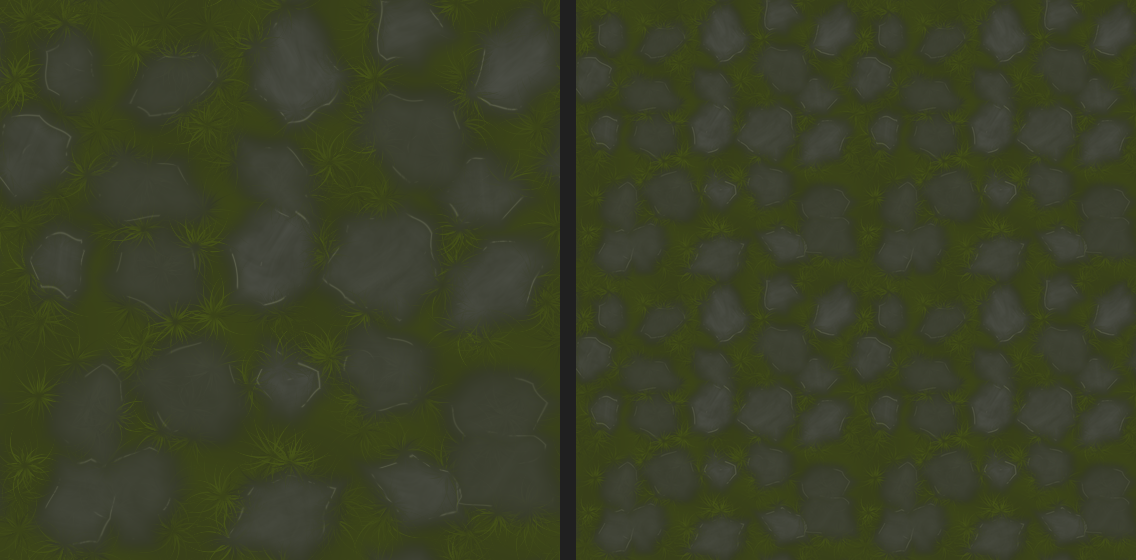
Left, the tile; right, the same tile 2 across and 2 down.
A three.js fragment shader for this texture:

```glsl
// Worn grey stones half sunk in tufts of dark olive grass, tiling on all sides.
varying vec2 vUv;

const float TAU = 6.2831853;
const float STONE_CELLS = 5.0;
const float TUFT_CELLS = 12.0;
const float BLADES = 20.0;
const float SOFT = 0.0011;

const vec3 EARTH = vec3(0.215, 0.232, 0.150);
const vec3 GRASS_DARK = vec3(0.198, 0.220, 0.098);
const vec3 GRASS_LIGHT = vec3(0.280, 0.332, 0.092);
const vec3 STONE_DARK = vec3(0.228, 0.238, 0.190);
const vec3 STONE_LIGHT = vec3(0.310, 0.320, 0.290);
const vec3 CHIP = vec3(0.110, 0.110, 0.095);

vec3 hash3(vec2 p) {
  vec3 q = fract(p.xyx * vec3(0.1031, 0.1030, 0.0973));
  q += dot(q, q.yxz + 33.33);
  return fract((q.xxy + q.yzz) * q.zyx);
}

vec2 rotate(vec2 p, float angle) {
  float c = cos(angle), s = sin(angle);
  return vec2(c * p.x - s * p.y, s * p.x + c * p.y);
}

// Layered, warped sines, about -1 to 1
float mottle(vec2 p, float seed) {
  float sum = 0.0, weight = 0.6;
  for (int i = 0; i < 5; i++) {
    p = rotate(p, 0.9) * 1.7 + seed * 9.0;
    p += 0.6 * sin(p.yx * 1.3);
    sum += weight * sin(p.x) * sin(p.y);
    weight *= 0.7;
  }
  return sum;
}

float thinLine(float dist, float width) {
  return exp(-dist * dist / (width * width));
}

// Distance to an irregular convex slab
float slab(vec2 p, vec2 id, float radius) {
  float dist = -1.0;
  for (int k = 0; k < 7; k++) {
    vec3 rnd = hash3(id * 7.0 + float(k) * vec2(17.0, 29.0));
    float angle = (float(k) + 0.6 * rnd.x) * TAU / 7.0;
    float reach = radius * (0.82 + 0.36 * rnd.y);
    dist = max(dist, dot(p, vec2(cos(angle), sin(angle))) - reach);
  }
  return dist;
}

// Paints both bendings of one tuft's blades over the tone below
float addTuft(vec2 p, vec3 tuft, float radius, float tone) {
  float r = length(p);
  float angle = atan(p.y, p.x);
  for (int i = 0; i < 2; i++) {
    float side = float(i) * 2.0 - 1.0;
    float slot = (angle + side * (4.0 + 9.0 * tuft.x) * r) / TAU * BLADES;
    vec3 rnd = hash3(vec2(mod(floor(slot), BLADES), side * 31.0 + 50.0) + floor(tuft.xy * 97.0));
    float blade = radius * (0.45 + 0.5 * rnd.x);
    float across = (fract(slot) - 0.5 + 0.5 * (rnd.y - 0.5)) * TAU * r / BLADES;
    float width = 0.0025 * (1.0 - r / blade);
    float cover = 1.0 - smoothstep(-SOFT, SOFT, abs(across) - width);
    cover *= smoothstep(0.002, 0.016, r);
    float shade = (0.15 + 0.65 * rnd.z) * (0.55 + 0.6 * tuft.z);
    shade += 0.12 * clamp(across / 0.002, -1.0, 1.0) + 0.15 * r / blade;
    tone = mix(tone, shade, cover);
  }
  return tone;
}

float grassTone(vec2 uv) {
  float wave = sin(TAU * (3.0 * uv.x + 2.0 * uv.y) + 2.0 * sin(TAU * (2.0 * uv.y - uv.x)));
  float tone = 0.32 + 0.08 * wave;
  vec2 cell = floor(uv * TUFT_CELLS);
  for (int y = -1; y <= 1; y++) {
    for (int x = -1; x <= 1; x++) {
      vec2 near = cell + vec2(float(x), float(y));
      vec3 rnd = hash3(mod(near, TUFT_CELLS) + 41.0);
      vec3 tuft = hash3(mod(near, TUFT_CELLS) + 83.0);
      tone = addTuft(uv - (near + rnd.xy) / TUFT_CELLS, tuft, 0.068 + 0.016 * rnd.z, tone);
    }
  }
  return tone;
}

// Nearest edge distance, cover, surface light and chipped edges
vec4 stones(vec2 uv, float fringe) {
  vec4 result = vec4(1.0, 0.0, 0.4, 0.0);
  vec2 cell = floor(uv * STONE_CELLS);
  for (int y = -1; y <= 1; y++) {
    for (int x = -1; x <= 1; x++) {
      vec2 near = cell + vec2(float(x), float(y));
      vec2 id = mod(near, STONE_CELLS) + 5.0;
      vec3 place = hash3(id * 3.0), kind = hash3(id * 5.0 + 60.0);
      vec2 p = uv - (near + 0.2 + 0.6 * place.xy) / STONE_CELLS;
      p = rotate(p, kind.x * TAU);
      float stretch = 0.8 + 0.4 * kind.y;
      vec2 q = p * vec2(stretch, 1.0 / stretch);
      q += 0.004 * sin(q.yx * 75.0 + kind.z * TAU);
      float dist = slab(q, id, 0.062 + 0.032 * place.z);
      float exposure = 0.5 + 0.5 * kind.z;
      float cover = exposure * (1.0 - smoothstep(-0.042, 0.010, dist + fringe));
      float brushed = mottle(p * vec2(14.0, 45.0), kind.x);
      float patches = mottle(p * 16.0, kind.y);
      float light = 0.5 + 0.16 * brushed + 0.22 * patches;
      float crack = q.y + 0.4 * q.x + 0.012 * sin(q.x * 60.0 + kind.x * TAU);
      float chips = thinLine(dist + 0.013, 0.0016) * smoothstep(0.0, 0.5, patches);
      chips += 0.6 * thinLine(crack, 0.0014) * smoothstep(0.1, 0.6, -patches) * cover;
      result.x = min(result.x, dist);
      result.y = max(result.y, cover);
      result.z = mix(result.z, light, cover);
      result.w = max(result.w, chips * exposure);
    }
  }
  return result;
}

void main() {
  float tone = grassTone(vUv);
  float fringe = 0.035 * (tone - 0.35);
  vec4 stone = stones(vUv, fringe);

  // Grass fades through shaded earth into the stones
  vec3 grass = mix(GRASS_DARK, GRASS_LIGHT, tone);
  vec3 color = mix(EARTH * (0.9 + 0.25 * tone), grass, smoothstep(-0.014, 0.030, stone.x + fringe));
  color = mix(color, mix(STONE_DARK, STONE_LIGHT, stone.z), stone.y);
  color += CHIP * stone.w;
  gl_FragColor = vec4(color, 1.0);
}
```
